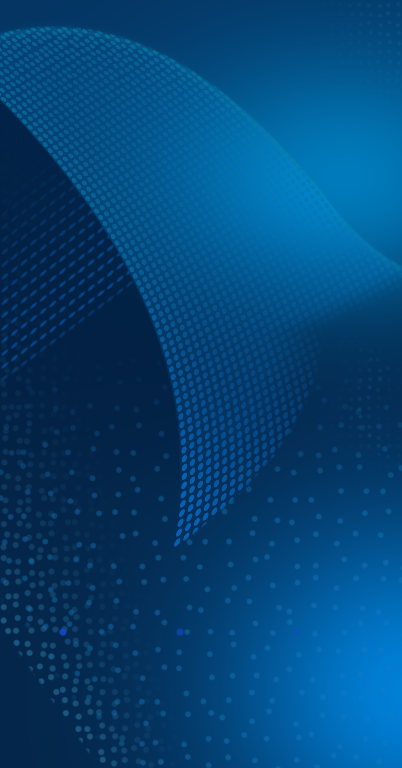
Reproduce this background procedurally as a Shadertoy shader.

```glsl
// Deep blue backdrop with two glows, a twisting ribbon of dashes and drifting dots.

vec2 hash22(vec2 p) {
    vec3 q = fract(p.xyx * vec3(0.1031, 0.1030, 0.0973));
    q += dot(q, q.yzx + 33.33);
    return fract((q.xx + q.yz) * q.zy);
}

// Soft elliptical glow
float glow(vec2 p, vec2 centre, vec2 radius) {
    vec2 d = (p - centre) / radius;
    return exp(-dot(d, d));
}

// Antialiased step, one at positive distance
float inside(float d, float soft) {
    return smoothstep(-soft, soft, d);
}

// One jittered round dot per cell; radius and jitter are fractions of the cell
float dots(vec2 p, float size, float radius, float jitter) {
    vec2 g = p / size;
    vec2 centre = 0.5 + (hash22(floor(g) + 40.0) - 0.5) * jitter;
    return inside(radius - length(fract(g) - centre), 1.0 / (iResolution.y * size));
}

// Rounded dash centred in every unit cell
float dashes(vec2 g, vec2 halfSize, float soft) {
    return inside(1.0 - length((fract(g) - 0.5) / halfSize), soft);
}

// Ribbon outline
float leftEdge(float y) {
    return 0.235 - 1.02 * (y - 0.39) * (y - 0.39);
}
float rightEdge(float y) {
    float low = min(y - 0.57, 0.0);
    return 0.418 - 2.37 * low * low + 2.0 * max(y - 0.57, 0.0);
}
float topEdge(float x) {
    float flare = max(x - 0.43, 0.0);
    return 0.965 - 1.77 * (x - 0.07) * (x - 0.07) + 6.0 * flare * flare;
}

void mainImage(out vec4 fragColor, in vec2 fragCoord) {
    // Height is one; the width is normalised to the portrait frame
    vec2 p = fragCoord / iResolution.xy * vec2(0.5234, 1.0);
    float px = 1.0 / iResolution.y;

    // Background and glows
    vec3 col = vec3(0.016, 0.145, 0.285);
    col += vec3(0.0, 0.06, 0.10) * smoothstep(0.55, 0.95, p.y);
    col = mix(col, vec3(0.0, 0.48, 0.73), glow(p, vec2(0.45, 0.77), vec2(0.25, 0.165)));
    col = mix(col, vec3(0.0, 0.50, 0.84), glow(p, vec2(0.54, 0.10), vec2(0.25, 0.23)));

    // Ribbon body, with shade on the hollow side
    float fromLeft = p.x - leftEdge(p.y);
    float fromTop = topEdge(p.x) - p.y;
    float fromRight = rightEdge(p.y) - p.x;
    float leftMask = inside(fromLeft, 1.5 * px);
    float topMask = inside(fromTop, 1.5 * px);
    float shade = (1.0 - leftMask) * smoothstep(0.3, 0.55, p.y);
    col = mix(col, vec3(0.008, 0.125, 0.26), 0.85 * shade);
    float body = leftMask * topMask * smoothstep(-0.01, 0.08, fromRight);
    col += vec3(0.0, 0.045, 0.075) * body * smoothstep(0.26, 0.5, p.y);

    // Woven dashes following the ribbon
    vec2 weave = vec2(fromLeft / 0.0105, (p.y - 0.6 * p.x) / 0.0115);
    float loose = smoothstep(0.8, 0.96, p.y);
    weave += (hash22(floor(weave)) - 0.5) * 0.3 * loose;
    float dash = dashes(weave, vec2(0.33, 0.37), 280.0 * 0.5 * px);
    float upper = smoothstep(0.42, 0.85, p.y);
    vec3 dashColor = mix(vec3(0.02, 0.40, 0.74), vec3(0.03, 0.47, 0.62), upper);
    float rim = exp(-max(fromLeft, 0.0) / 0.05) + exp(-max(fromTop, 0.0) / 0.04);
    float strength = 0.28 + 0.4 * min(rim, 1.0) + 0.4 * (1.0 - smoothstep(0.3, 0.5, p.y));
    float fade = mix(inside(fromRight, 0.004), smoothstep(-0.02, 0.1, fromRight),
                     smoothstep(0.45, 0.6, p.y));
    col = mix(col, dashColor, dash * leftMask * topMask * fade * min(strength, 0.9));

    // Thin teal crest
    float crest = exp(-abs(fromTop - 0.004) / 0.004) * leftMask;
    col = mix(col, vec3(0.05, 0.52, 0.66), 0.28 * crest);

    // Slanted dashed lines in the hollow
    float rise = p.y - 0.75 * p.x;
    float line = dashes(vec2(p.x / 0.0125, rise / 0.0165), vec2(0.34, 0.15), 0.5);
    float band = smoothstep(0.49, 0.515, rise) * (1.0 - smoothstep(0.54, 0.78, rise));
    col = mix(col, vec3(0.02, 0.31, 0.61), 0.75 * line * band * (1.0 - leftMask));

    // Dense dots, brightest along the lower left diagonal
    float bank = (p.y - 0.186 + 1.43 * p.x) / 1.745;
    float open = 1.0 - leftMask * inside(fromRight, 0.004) * smoothstep(0.26, 0.29, p.y);
    float dense = dots(p, 0.0155, 0.25, 0.48);
    float near = inside(bank, 0.003) * exp(-max(bank, 0.0) / 0.12);
    near *= 1.0 - smoothstep(0.12, 0.27, p.x + 0.25 * p.y);
    col = mix(col, vec3(0.13, 0.40, 0.56), 0.8 * dense * near);

    // Sparse dots over the lower half
    float sparse = dots(p + 0.007, 0.029, 0.125, 0.6);
    float low = inside(bank - 0.03, 0.02) * (1.0 - smoothstep(0.3, 0.58, p.y));
    col = mix(col, vec3(0.08, 0.48, 0.75), 0.42 * sparse * low * open);

    // Faint specks in the upper corner and a wavering trail on the right
    float speck = dots(p, 0.0125, 0.2, 0.3);
    float corner = smoothstep(0.40, 0.53, p.x) * smoothstep(0.83, 0.93, p.y);
    float trail = exp(-abs(p.x - 0.48 + 0.25 * (p.y - 0.48) + 0.018 * sin(45.0 * p.y)) / 0.018);
    trail *= smoothstep(0.37, 0.43, p.y) * (1.0 - smoothstep(0.5, 0.57, p.y));
    col = mix(col, vec3(0.08, 0.40, 0.62), speck * (0.3 * corner + 0.3 * trail));

    // Row of violet blue accents
    for (int i = 0; i < 3; i++) {
        float d = length(p - vec2(0.082 + 0.1525 * float(i), 0.177));
        col = mix(col, vec3(0.08, 0.28, 0.80), inside(0.0045 - d, px) * (0.9 - 0.25 * float(i)));
    }

    fragColor = vec4(col, 1.0);
}
```
